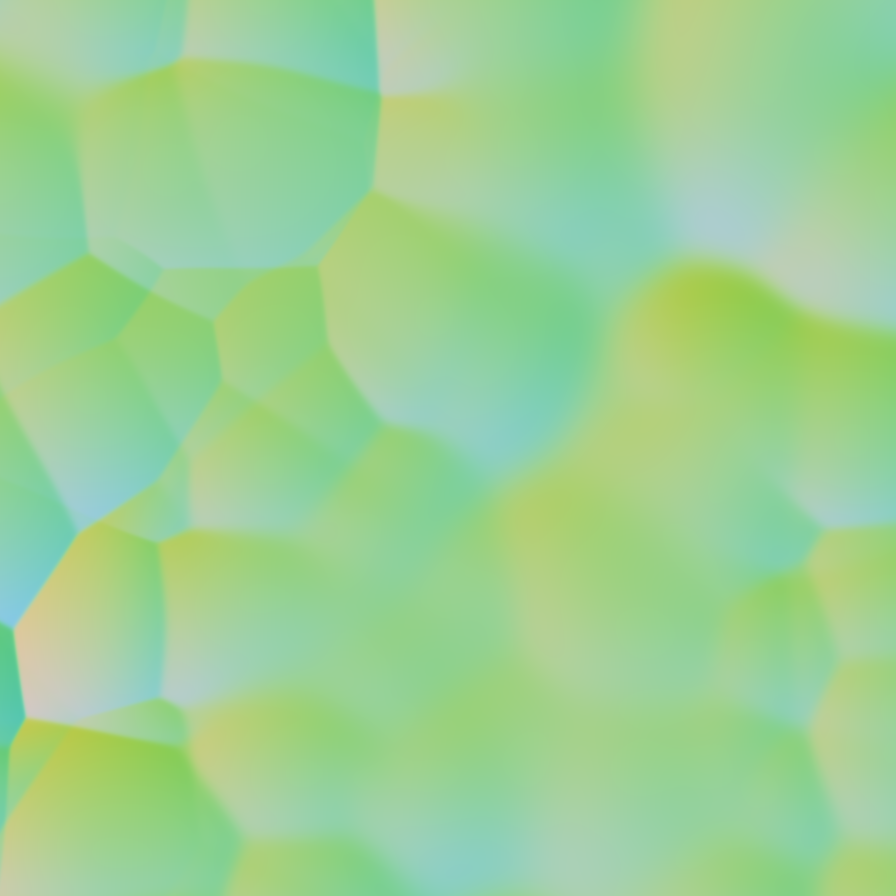
Reproduce this texture map procedurally as a Shadertoy shader.

```glsl
// Pastel green faceted cells, shaded by slope, with crisp and blurred creases.

#define CELLS 4.4          // main cells across the canvas
#define FINE_CELLS 5.3     // cells of the crossing layer
#define JITTER 0.86        // irregularity of the cell sites
#define WARP 0.16          // bending of the creases
#define SOFT 5.0           // crease sharpness where blurred
#define CRISP 60.0         // crease sharpness where hard
#define BASE vec3(0.607, 0.822, 0.574)
#define RED_SLOPE 0.30     // red lost from left to right of a cell
#define BLUE_SLOPE 0.41    // blue lost from bottom to top of a cell
#define GREEN_DIP 0.05     // green lost on steep slopes

vec2 hash2(vec2 p) {
    vec3 q = fract(vec3(p.xyx) * vec3(0.1031, 0.1030, 0.0973));
    q += dot(q, q.yzx + 33.33);
    return fract((q.xx + q.yz) * q.zy);
}

// Two independent channels of smooth value noise in 0..1
vec2 noise2(vec2 p) {
    vec2 i = floor(p), f = fract(p);
    f = f * f * f * (f * (f * 6.0 - 15.0) + 10.0);
    vec2 low = mix(hash2(i), hash2(i + vec2(1, 0)), f.x);
    vec2 high = mix(hash2(i + vec2(0, 1)), hash2(i + vec2(1, 1)), f.x);
    return mix(low, high, f.y);
}

// Offset from the nearest site, blended over the creases by sharpness
vec2 facetSlope(vec2 p, float sharpness, float seed) {
    vec2 cell = floor(p);
    vec2 sum = vec2(0.0);
    float total = 1e-30;
    for (int y = -2; y <= 2; y++)
    for (int x = -2; x <= 2; x++) {
        vec2 id = cell + vec2(x, y);
        vec2 site = id + 0.5 + JITTER * (hash2(id + seed) - 0.5);
        vec2 offset = p - site;
        float weight = exp(-sharpness * dot(offset, offset));
        sum += weight * offset;
        total += weight;
    }
    return sum / total;
}

void mainImage(out vec4 fragColor, in vec2 fragCoord) {
    vec2 uv = fragCoord / iResolution.y;

    // Crease sharpness drifts over the canvas, softer to the right
    vec2 drift = noise2(uv * 3.2 + 17.0);
    float crisp = smoothstep(0.15, 0.85, drift.x + 0.4 * (0.6 - uv.x));
    float sharpness = mix(SOFT, CRISP, crisp * crisp);

    // Two layers of cells, the second showing in patches
    vec2 bend = WARP * (noise2(uv * 4.0 + 41.0) - 0.5);
    vec2 mainSlope = facetSlope(uv * CELLS + bend + 3.0, sharpness, 11.0);
    vec2 fineSlope = facetSlope(uv * FINE_CELLS - 2.0 * bend + 7.0, sharpness, 73.0);
    float patches = smoothstep(0.5, 0.85, drift.y);
    vec2 slope = mix(mainSlope, fineSlope, 0.1 + 0.6 * patches);

    // A few areas flatten out
    float relief = noise2(uv * 2.6 + 59.0).x;
    slope *= mix(0.45, 1.12, smoothstep(0.1, 0.45, relief));

    // Sideways slope drives red, upward slope drives blue
    vec3 color = BASE;
    color.r -= RED_SLOPE * slope.x;
    color.b -= BLUE_SLOPE * slope.y;
    color.g -= GREEN_DIP * dot(slope, slope);
    fragColor = vec4(color, 1.0);
}
```
